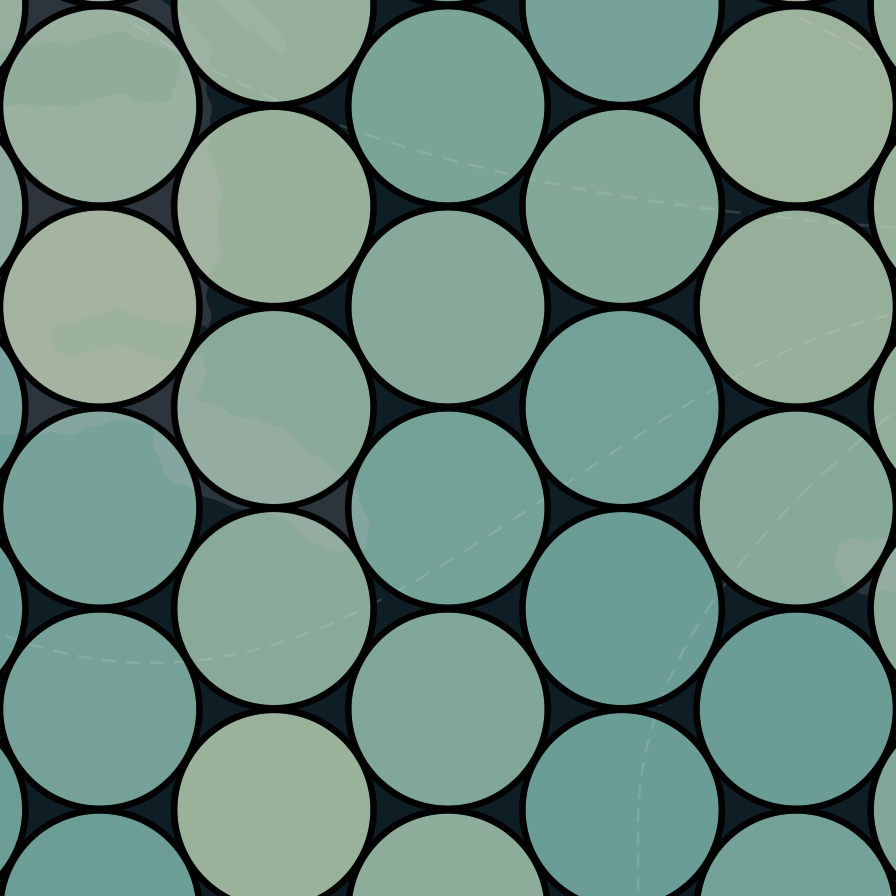
This pattern is drawn by a Shadertoy shader. Its source:

```glsl
// Hexagonally packed sage and teal discs with black outlines, worn patches and faint dashed arcs.
#define PITCH 0.2244
#define DISC_RADIUS 0.1078
#define LINE_WIDTH 0.0072
#define ORIGIN vec2(0.5, 0.433)
#define TEAL vec3(0.31, 0.57, 0.58)
#define SAGE vec3(0.66, 0.72, 0.61)
#define GAP_COLOR vec3(0.06, 0.115, 0.145)
#define LINE_COLOR vec3(0.005)
#define WEAR_COLOR vec3(0.85, 0.75, 0.80)
#define WEAR_ALPHA 0.14
#define DASH_ALPHA 0.17
#define DASH_PERIOD 0.031

float pixelSize() { return 1.0 / iResolution.y; }

// Antialiased coverage of the inside of a distance field
float coverage(float dist) {
    return 1.0 - smoothstep(-0.75, 0.75, dist / pixelSize());
}

float hash(vec2 cell) {
    return fract(sin(dot(cell, vec2(127.1, 311.7))) * 4375.85);
}

// Nearest disc centre among the two interleaved column lattices
vec2 nearestDisc(vec2 p, out float dist) {
    vec2 period = PITCH * vec2(sqrt(3.0), 1.0);
    vec2 nearest = vec2(0.0);
    dist = 10.0;
    for (int k = 0; k < 2; k++) {
        vec2 shift = 0.5 * float(k) * period;
        vec2 cell = round((p - ORIGIN - shift) / period);
        float d = length(p - ORIGIN - shift - cell * period);
        if (d < dist) {
            dist = d;
            nearest = vec2(2.0 * cell.x + float(k), cell.y);
        }
    }
    return nearest;
}

// Slow drift across columns and rows plus a little random variation
vec3 discColor(vec2 cell) {
    float tone = 0.57 - 0.13 * sin(1.57 * cell.x);
    tone += cell.y * (0.057 + 0.074 * cos(1.4 * (cell.x - 2.0)));
    tone += 0.085 * cos(2.1 * (cell.y - 1.0));
    tone += 0.2 * (hash(cell) - 0.5);
    return mix(TEAL, SAGE, clamp(tone, 0.0, 1.0));
}

// Rounded, box-like blob
float blob(vec2 p, vec2 center, vec2 radii) {
    vec2 q = (p - center) / radii;
    q *= q;
    return (sqrt(length(q)) - 1.0) * min(radii.x, radii.y);
}

// Ragged light patches with unworn islands
float wear(vec2 p) {
    vec2 q = p + 0.006 * sin(p.yx * vec2(31.0, 37.0));
    q += 0.003 * sin(p.yx * vec2(83.0, 71.0) + 1.7);
    q += 0.0015 * sin(p.yx * vec2(190.0, 170.0) + 0.6);
    float patches = blob(q, vec2(0.05, 0.77), vec2(0.19, 0.25));
    patches = max(patches, -blob(q, vec2(0.09, 0.92), vec2(0.11, 0.035)));
    patches = max(patches, -blob(q, vec2(0.15, 0.625), vec2(0.09, 0.02)));
    vec2 slanted = q + vec2(0.0, 0.45 * (q.x - 0.29));
    patches = min(patches, blob(slanted, vec2(0.29, 0.475), vec2(0.12, 0.05)));
    patches = min(patches, blob(q, vec2(0.975, 0.365), vec2(0.045, 0.03)));
    slanted = q + vec2(0.0, 1.1 * (q.x - 0.27));
    patches = min(patches, blob(slanted, vec2(0.27, 0.985), vec2(0.04, 0.018)));
    return coverage(patches);
}

// Dashed stroke from the offset to a curve, its slope and the position along it
float dashes(float offset, float slope, float along) {
    float stretch = sqrt(1.0 + slope * slope);
    float stroke = abs(offset) / stretch - 0.0014;
    float phase = abs(fract(along / DASH_PERIOD) - 0.5) * DASH_PERIOD;
    return coverage(max(stroke, phase - 0.29 * DASH_PERIOD));
}

float dashedArcs(vec2 p) {
    float decay = 0.375 * exp(-2.5 * p.x);
    float arcs = dashes(p.y - 0.715 - decay, -2.5 * decay, p.x * 1.08);
    float angle = 3.4 * (p.x - 0.17);
    arcs = max(arcs, dashes(p.y - 0.46 + 0.2 * cos(angle), 0.68 * sin(angle), p.x * 1.15));
    float rise = max(p.y - 0.08, 0.0);
    arcs = max(arcs, dashes(p.x - 0.712 - 1.35 * rise * rise, 2.7 * rise, p.y * 1.2));
    float corner = dashes(p.y - 0.984 + 0.51 * (p.x - 0.885), 0.51, p.x * 1.12);
    return max(arcs, corner * step(0.88, p.x));
}

void mainImage(out vec4 fragColor, in vec2 fragCoord) {
    vec2 p = fragCoord / iResolution.y;
    float dist;
    vec2 cell = nearestDisc(p, dist);

    // Discs over the dark gaps
    float disc = coverage(dist - DISC_RADIUS);
    vec3 color = mix(GAP_COLOR, discColor(cell), disc);

    // Surface wear below the outlines
    color = mix(color, WEAR_COLOR, WEAR_ALPHA * wear(p));
    color = mix(color, vec3(0.88, 0.88, 0.82), DASH_ALPHA * dashedArcs(p));

    // Outlines
    float outline = coverage(dist - DISC_RADIUS - LINE_WIDTH) * (1.0 - disc);
    color = mix(color, LINE_COLOR, outline);
    fragColor = vec4(color, 1.0);
}
```
